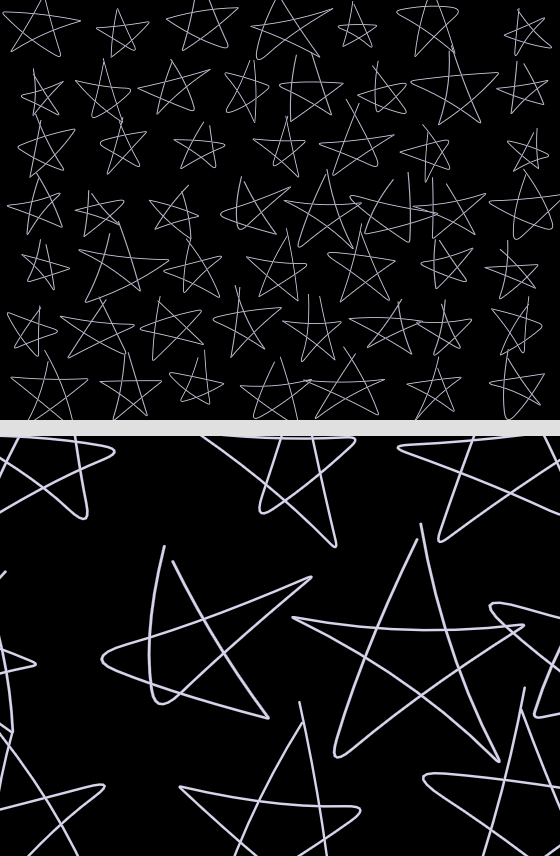
Top, the full canvas; bottom, a detail of the centre.
Write a WebGL 2 fragment shader that draws this pattern.

```glsl
#version 300 es
precision highp float;
// Hand-drawn five-pointed stars in thin pale line on black.
// Each jittered grid cell holds one star, drawn as a single open stroke:
// bowed quadratic curves for the sides, joined by rounded or sharp corners.

uniform vec2 u_resolution;
out vec4 fragColor;

const float PI = 3.14159265;
const float ROWS = 7.0;
const float HALF_WIDTH = 0.00098;
const vec3 BACKGROUND = vec3(0.0);
const vec3 INK = vec3(0.84, 0.83, 0.92);

float hash(vec2 p) {
    vec3 q = fract(p.xyx * vec3(0.1031, 0.1030, 0.0973));
    q += dot(q, q.yzx + 33.33);
    return fract((q.x + q.y) * q.z);
}

// Random value between lo and hi, chosen by seed and channel.
float vary(vec2 seed, float channel, float lo, float hi) {
    return mix(lo, hi, hash(seed * 7.3 + channel * vec2(17.1, 31.7) + 5.0));
}

float segmentDistance(vec2 p, vec2 a, vec2 b) {
    vec2 ap = p - a, ab = b - a;
    float t = clamp(dot(ap, ab) / max(dot(ab, ab), 1e-9), 0.0, 1.0);
    return length(ap - ab * t);
}

// Quadratic curve, measured along short chords.
float curveDistance(vec2 p, vec2 a, vec2 control, vec2 b) {
    const int CHORDS = 7;
    float d = 1e3;
    vec2 last = a;
    for (int i = 1; i <= CHORDS; i++) {
        float t = float(i) / float(CHORDS);
        vec2 point = mix(mix(a, control, t), mix(control, b, t), t);
        d = min(d, segmentDistance(p, last, point));
        last = point;
    }
    return d;
}

// Tips in pentagram order; tips 0 and 5 are the loose ends at the top.
vec2 starTip(vec2 seed, float index) {
    float angle = PI * (0.5 + 0.8 * index) + vary(seed, index, -0.2, 0.2);
    float reach = vary(seed, index + 10.0, 0.82, 1.28);
    return reach * vec2(cos(angle), sin(angle));
}

float cornerRounding(vec2 seed, float index) {
    float h = vary(seed, index + 20.0, 0.0, 1.0);
    return mix(0.015, 0.42, h * h);
}

// Distance to a star of about unit radius.
float starDistance(vec2 p, vec2 seed) {
    float d = 1e3;
    vec2 lastEnd = vec2(0.0);
    for (int i = 0; i < 5; i++) {
        float k = float(i);
        vec2 a = starTip(seed, k);
        vec2 b = starTip(seed, k + 1.0);
        vec2 side = b - a;
        float bow = vary(seed, k + 30.0, -0.09, 0.09);
        vec2 control = 0.5 * (a + b) + bow * vec2(-side.y, side.x);
        float cutA = i == 0 ? 0.0 : cornerRounding(seed, k);
        float cutB = i == 4 ? 0.0 : cornerRounding(seed, k + 1.0);
        vec2 start = mix(a, control, cutA);
        vec2 end = mix(b, control, cutB);
        d = min(d, curveDistance(p, start, control, end));
        if (i > 0) d = min(d, curveDistance(p, lastEnd, a, start));
        lastEnd = end;
    }
    return d;
}

// Places, turns and stretches the star of one cell.
float placedStar(vec2 p, vec2 cell, vec2 cellSize) {
    vec2 jitter = vec2(vary(cell, 40.0, -0.12, 0.12), vary(cell, 41.0, -0.1, 0.1));
    vec2 offset = p - (cell + 0.5 + jitter) * cellSize;
    float radius = vary(cell, 42.0, 0.052, 0.091);
    if (length(offset) > 1.7 * radius) return 1e3;
    float turn = vary(cell, 43.0, -0.3, 0.3);
    float c = cos(turn), s = sin(turn);
    float stretch = vary(cell, 44.0, 0.96, 1.2);
    // Turning before scaling keeps the line width nearly even.
    vec2 local = mat2(c, -s, s, c) * offset / radius;
    local.x /= stretch;
    return starDistance(local, cell) * radius;
}

void main() {
    vec2 p = gl_FragCoord.xy / u_resolution.y;
    float aspect = u_resolution.x / u_resolution.y;
    float pixel = 1.0 / u_resolution.y;

    // Nearest stroke among neighbouring cells; rows alternate in count.
    float d = 1e3;
    for (int j = -1; j <= 1; j++) {
        float row = floor(p.y * ROWS) + float(j);
        if (row < 0.0 || row >= ROWS) continue;
        float columns = floor(aspect * 5.26) + mod(row, 2.0);
        vec2 cellSize = vec2(aspect / columns, 1.0 / ROWS);
        for (int i = -1; i <= 1; i++) {
            float column = floor(p.x / cellSize.x) + float(i);
            if (column < 0.0 || column >= columns) continue;
            d = min(d, placedStar(p, vec2(column, row), cellSize));
        }
    }

    // Box-filtered coverage of a line that may be thinner than a pixel.
    float peak = min(1.0, 2.0 * HALF_WIDTH / pixel);
    float coverage = clamp((HALF_WIDTH - d) / pixel + 0.5, 0.0, peak);
    fragColor = vec4(mix(BACKGROUND, INK, coverage), 1.0);
}
```
